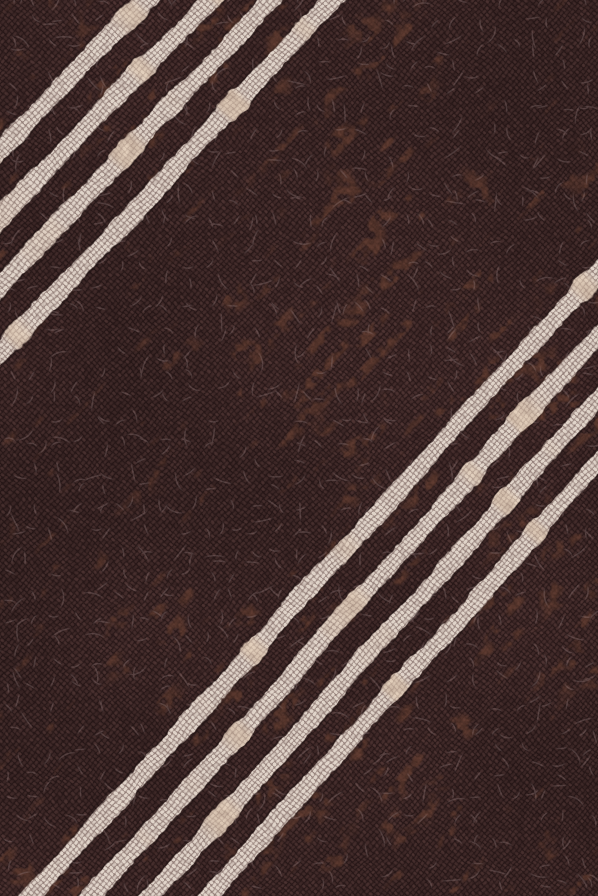
Reproduce this texture procedurally as a Shadertoy shader.

```glsl
// Dark brown slubbed cloth crossed by diagonal groups of four cream stripes.
#define PERIOD 1.30        // vertical distance between stripe groups
#define FIRST 0.254        // first stripe, measured down from the top left
#define GAP 0.1123         // vertical distance between stripes in a group
#define STRIPES 4.0
#define HALF_WIDTH 0.0225
#define THREAD 0.0075
#define SLUB_AMOUNT 0.75
#define HAIR_AMOUNT 0.28

const vec3 GROUND_DARK = vec3(0.155, 0.092, 0.093);
const vec3 GROUND_LIGHT = vec3(0.295, 0.196, 0.190);
const vec3 SLUB_BROWN = vec3(0.35, 0.215, 0.170);
const vec3 CREAM_SHADE = vec3(0.57, 0.49, 0.465);
const vec3 CREAM_LIGHT = vec3(0.88, 0.83, 0.79);
const vec3 HAIR_GREY = vec3(0.62, 0.53, 0.53);

float hash(vec2 p) {
    vec3 q = fract(p.xyx * 0.1031);
    q += dot(q, q.yzx + 33.33);
    return fract((q.x + q.y) * q.z);
}

float noise(vec2 p) {
    vec2 i = floor(p), f = fract(p);
    f = f * f * (3.0 - 2.0 * f);
    return mix(mix(hash(i), hash(i + vec2(1, 0)), f.x),
               mix(hash(i + vec2(0, 1)), hash(i + vec2(1, 1)), f.x), f.y);
}

// Plain weave: beads stretched alternately along and across the stripes
float weave(vec2 t) {
    vec2 cell = floor(t), f = fract(t) - 0.5;
    float over = mod(cell.x + cell.y, 2.0);
    vec2 squash = mix(vec2(0.75, 1.15), vec2(1.2, 0.85), over);
    float bead = 1.0 - smoothstep(0.12, 0.68, length(f * squash));
    return bead * (0.72 + 0.42 * hash(cell)) * (0.85 + 0.15 * over);
}

// One short curved fibre in each grid cell
float hair(vec2 p, float scale, float aa) {
    vec2 cell = floor(p * scale);
    float angle = 6.2832 * hash(cell + 3.7);
    vec2 jitter = vec2(hash(cell + 11.3), hash(cell + 27.1)) - 0.5;
    vec2 q = fract(p * scale) - 0.5 - 0.35 * jitter;
    q = mat2(cos(angle), -sin(angle), sin(angle), cos(angle)) * q;
    float bend = 2.5 * (hash(cell + 41.9) - 0.5);
    float dist = abs(q.y - bend * q.x * q.x) / scale;
    float tip = 1.0 - smoothstep(0.12, 0.30, abs(q.x));
    return tip * (1.0 - smoothstep(0.0003, 0.0006 + aa, dist))
         * step(0.45, hash(cell + 58.3));
}

void mainImage(out vec4 fragColor, in vec2 fragCoord) {
    vec2 p = fragCoord / iResolution.x;
    float aa = 1.0 / iResolution.x;

    // Cloth frame: the stripes steepen slightly down the cloth
    float down = iResolution.y / iResolution.x - p.y;
    float s = down + (1.03 + 0.048 * (p.x + down)) * p.x;
    float along = (p.x + 1.08 * p.y) / 1.47;
    float across = s / 1.47;
    s += 0.010 * (noise(vec2(along * 7.0, s * 3.0)) - 0.5);

    // Stripe groups with uneven yarn width and occasional nubs
    float g = mod(s - FIRST + 0.5 * GAP, PERIOD);
    float id = floor(g / GAP);
    float lane = id + 9.0 * floor((s - FIRST + 0.5 * GAP) / PERIOD) + 20.0;
    float nub = smoothstep(0.68, 0.92, noise(vec2(along * 17.0, lane * 7.0)));
    float halfWidth = HALF_WIDTH + 0.006 * nub
        + 0.006 * (noise(vec2(along * 24.0, lane * 3.0)) - 0.5)
        + 0.005 * (noise(p * 130.0) - 0.5);
    float d = abs(mod(g, GAP) - 0.5 * GAP) - halfWidth;
    float stripe = (1.0 - smoothstep(-1.5 * aa, 1.5 * aa, d)) * step(id, STRIPES - 0.5);

    // Woven relief
    vec2 drift = vec2(noise(p * 28.0), noise(p * 28.0 + 50.0)) - 0.5;
    float bead = weave(vec2(along, across) / THREAD + 0.8 * drift);
    float lump = noise(p * 95.0);
    float grain = noise(p * 330.0) - 0.5;
    float cloud = noise(p * 4.5 + 8.0);

    // Ground with rusty slubs drawn out along the weft
    vec3 ground = mix(GROUND_DARK, GROUND_LIGHT, clamp(0.9 * bead + 0.3 * grain, 0.0, 1.0));
    ground *= 0.93 + 0.14 * cloud;
    float streak = noise(vec2(along * 19.0, across * 55.0) + 70.0);
    float slub = smoothstep(0.64, 0.92, streak + 0.35 * (cloud - 0.5));
    slub *= smoothstep(0.25, 0.75, lump);
    ground = mix(ground, SLUB_BROWN * (0.72 + 0.4 * lump + 0.25 * grain), SLUB_AMOUNT * slub);

    // Cream yarn, smoother and warmer at its nubs
    float relief = clamp(0.12 + 1.15 * bead + 0.3 * grain, 0.0, 1.0);
    relief = mix(relief, 0.45 + 0.55 * lump, 0.6 * nub);
    vec3 cream = mix(CREAM_SHADE, CREAM_LIGHT, relief);
    cream *= mix(vec3(1.0), vec3(1.02, 0.99, 0.94), nub);

    // Shadow beside each stripe, then loose fibres on top
    float shadow = step(id, STRIPES - 0.5) * (1.0 - smoothstep(0.0, 0.009, d));
    vec3 color = mix(ground * (1.0 - 0.18 * shadow), cream, stripe);
    float fibres = 0.0;
    for (float i = 0.0; i < 3.0; i++)
        fibres = max(fibres, hair(p + 0.37 * i, 15.0 + 6.0 * i, aa));
    color = mix(color, HAIR_GREY, HAIR_AMOUNT * fibres * (1.0 - stripe));

    fragColor = vec4(color, 1.0);
}
```
